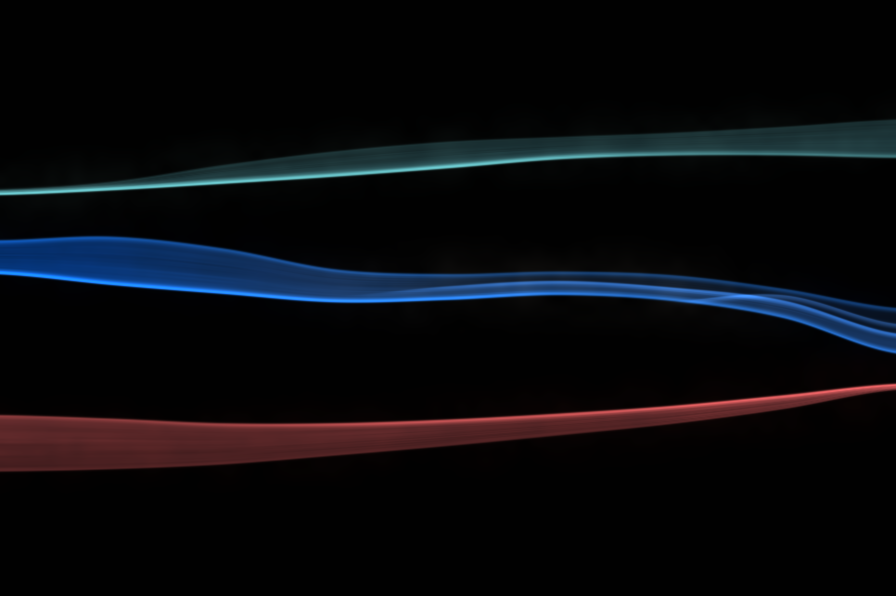
This background is drawn by a Shadertoy shader. Its source:

```glsl
// Three ribbons of coloured smoke drifting across a black ground.
// Each ribbon is a veil between two spline edges, with fine bright rims,
// streaks that follow the flow, and a faint noisy haze around it.

#define TEAL vec3(0.31, 0.58, 0.59)
#define BLUE vec3(0.12, 0.48, 0.92)
#define RED vec3(0.80, 0.33, 0.33)
#define TEAL_VEIL vec3(0.11, 0.21, 0.225)
#define RED_VEIL vec3(0.33, 0.145, 0.15)
#define RIM_WIDTH 0.0035
#define STREAK_DEPTH 0.22
#define HAZE_LEVEL 0.055

float hash(vec2 p) {
    p = fract(p * vec2(0.1031, 0.1137));
    p += dot(p, p.yx + 33.33);
    return fract((p.x + p.y) * p.x * 7.31);
}

float noise(vec2 p) {
    vec2 i = floor(p), f = fract(p);
    f = f * f * (3.0 - 2.0 * f);
    return mix(mix(hash(i), hash(i + vec2(1, 0)), f.x),
               mix(hash(i + vec2(0, 1)), hash(i + vec2(1, 1)), f.x), f.y);
}

// Catmull-Rom height through nine evenly spaced knots
float spline(float x, float k[9]) {
    float s = clamp(x, 0.0, 0.9999) * 8.0, f = fract(s);
    int i = int(s);
    float a = k[max(i - 1, 0)], b = k[i], c = k[i + 1], d = k[min(i + 2, 8)];
    return b + 0.5 * f * (c - a + f * (2.0 * a - 5.0 * b + 4.0 * c - d
             + f * (3.0 * (b - c) + d - a)));
}

// Soft coverage between a lower and an upper edge
float veil(float y, float low, float high) {
    float soft = 0.75 / iResolution.y + 0.0008;
    return smoothstep(-soft, soft, y - low) * smoothstep(-soft, soft, high - y);
}

// Bright filament, with a wider tail on the inner side (+1 above, -1 below)
float rim(float y, float edge, float inner) {
    float d = (y - edge) * inner;
    float w = RIM_WIDTH * (d > 0.0 ? 1.6 : 0.65);
    return exp(-d * d / (w * w));
}

float streaks(vec2 p, float across, float seed) {
    float n = noise(vec2(p.x * 5.0 + seed, across * 9.0))
            + 0.5 * noise(vec2(p.x * 9.0, across * 23.0 + seed));
    return 1.0 + STREAK_DEPTH * (n - 0.75);
}

float haze(float y, float centre, float spread) {
    float d = (y - centre) / spread;
    return exp(-d * d);
}

void mainImage(out vec4 fragColor, in vec2 fragCoord) {
    vec2 p = fragCoord / iResolution.xy;
    float x = p.x, y = p.y;
    vec3 color = vec3(0.002);

    // Edges of the ribbons
    float tealLow = spline(x, float[9](.674, .682, .693, .705, .719, .734, .740, .740, .736));
    float tealHigh = spline(x, float[9](.682, .695, .723, .746, .762, .770, .777, .787, .799));
    float blueLow = spline(x, float[9](.541, .523, .508, .494, .498, .506, .496, .467, .408));
    float blueHigh = spline(x, float[9](.596, .602, .582, .547, .539, .543, .537, .514, .482));
    float blueMid = spline(x, float[9](.490, .493, .496, .501, .518, .527, .516, .494, .439));
    float blueFold = spline(x, float[9](.480, .480, .480, .480, .482, .486, .493, .503, .455));
    float redLow = spline(x, float[9](.209, .213, .221, .236, .252, .270, .289, .314, .346));
    float redHigh = spline(x, float[9](.303, .297, .289, .289, .295, .305, .318, .336, .355));

    // Broken haze around the smoke
    float cloud = noise(p * vec2(24.0, 20.0)) * 0.65 + noise(p * vec2(70.0, 50.0)) * 0.35;
    float amount = HAZE_LEVEL * cloud;
    color += amount * vec3(0.65, 0.95, 0.9) * haze(y, mix(tealLow, tealHigh, 0.6), 0.05);
    float middle = smoothstep(0.25, 0.55, x) * (1.0 - smoothstep(0.75, 0.95, x));
    color += amount * mix(vec3(0.1, 0.25, 0.8), vec3(1.2, 1.1, 1.0), middle)
           * haze(y, 0.5 * (blueLow + blueHigh), 0.055);
    color += amount * vec3(0.9, 0.25, 0.22) * haze(y, 0.5 * (redLow + redHigh), 0.055);

    // Teal ribbon: bright lower rim, veil thinning upwards
    float across = (y - tealLow) / (tealHigh - tealLow);
    float body = veil(y, tealLow, tealHigh) * streaks(p, across, 3.0);
    color += TEAL_VEIL * body * mix(1.2, 0.6, clamp(across, 0.0, 1.0));
    color += TEAL * rim(y, tealLow, 1.0) * mix(1.0, 0.4, smoothstep(0.5, 0.85, x));
    color += TEAL * 0.07 * rim(y, tealHigh, -1.0);

    // Blue ribbon: saturated on the left, folded strands on the right
    across = (y - blueLow) / (blueHigh - blueLow);
    body = veil(y, blueLow, blueHigh) * streaks(p, across, 11.0);
    vec3 blueVeil = mix(vec3(0.015, 0.20, 0.46), vec3(0.08, 0.19, 0.34), smoothstep(0.0, 0.4, x));
    float thin = 1.0 - 0.6 * smoothstep(0.4, 0.6, x) * smoothstep(-0.002, 0.004, y - blueMid);
    color += blueVeil * body * thin * mix(1.15, 0.8, clamp(across, 0.0, 1.0));
    float lowGlow = mix(0.85, 0.45, smoothstep(0.4, 0.8, x));
    color += BLUE * rim(y, blueLow, 1.0) * lowGlow;
    color += BLUE * 0.36 * rim(y, blueHigh, -1.0);
    color += vec3(0.18, 0.42, 0.75) * 0.55 * rim(y, blueMid, -1.0) * smoothstep(0.36, 0.58, x);
    color += vec3(0.22, 0.44, 0.75) * 0.45 * rim(y, blueFold, -1.0) * smoothstep(0.74, 0.81, x);

    // Red ribbon: wide and dim on the left, narrowing to a bright tip
    across = (y - redLow) / (redHigh - redLow);
    body = veil(y, redLow, redHigh) * streaks(p, across, 23.0);
    color += RED_VEIL * body * mix(0.72, 1.08, clamp(across, 0.0, 1.0))
           * (1.0 + 0.35 * smoothstep(0.6, 1.0, x));
    color += RED * rim(y, redHigh, -1.0) * mix(0.25, 0.62, smoothstep(0.05, 0.6, x));
    color += RED * 0.09 * rim(y, redLow, 1.0);

    fragColor = vec4(min(color, 1.0), 1.0);
}
```
